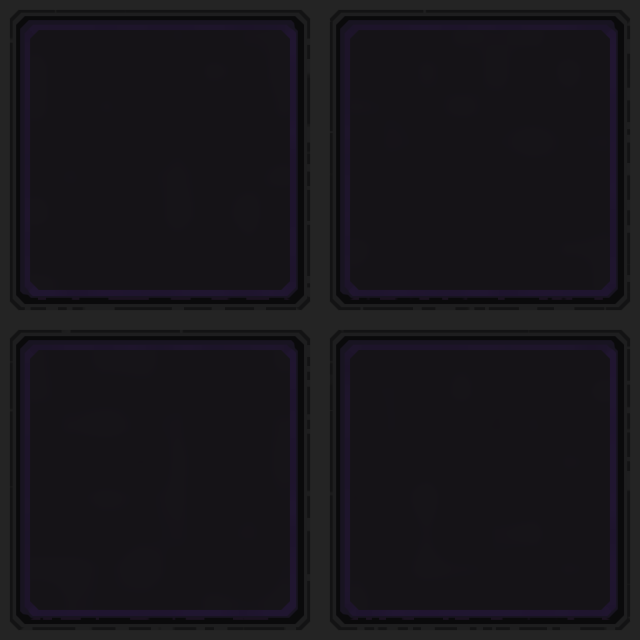
Give the GLSL for this pattern, as a Shadertoy shader.

```glsl
const float GRID = 2.0;            // panels across and down
const float HALF_SIZE = 0.469;     // panel half width, in cells
const float CHAMFER = 0.027;       // corner cut
const float SOFTNESS = 0.004;      // least edge blur, in cells

// Depths from the panel rim, x: lit sides (left, top), y: worn sides (right, bottom)
const vec2 RIM_END = vec2(0.0085, 0.0090);
const vec2 GROOVE_START = vec2(0.0195, 0.0190);
const vec2 BEVEL_START = vec2(0.0320, 0.0385);
const vec2 GLOW_START = vec2(0.0460, 0.0440);
const float FACE_START = 0.0630;

const float DASHES = 46.0;         // wear samples along a side
const float LIT_WEAR = 0.05;       // share of the rim broken on lit sides
const float WORN_WEAR = 0.36;      // share of the rim broken on worn sides
const float MOTTLE = 0.005;        // brightness variation of the face

const vec3 GAP = vec3(0.140, 0.140, 0.140);
const vec3 RIM = vec3(0.075, 0.075, 0.077);
const vec3 LEDGE = vec3(0.118, 0.118, 0.120);
const vec3 GROOVE = vec3(0.040, 0.038, 0.045);
const vec3 BEVEL = vec3(0.095, 0.078, 0.128);
const vec3 GLOW_LIT = vec3(0.115, 0.080, 0.165);
const vec3 GLOW_WORN = vec3(0.122, 0.082, 0.182);
const vec3 CHIP = vec3(0.105, 0.070, 0.125);
const vec3 FACE = vec3(0.083, 0.075, 0.091);

float hash(vec2 p) {
    vec3 q = fract(vec3(p.xyx) * 0.1031);
    q += dot(q, q.yzx + 33.33);
    return fract((q.x + q.y) * q.z);
}

float valueNoise(vec2 p) {
    vec2 i = floor(p), f = fract(p);
    f = f * f * (3.0 - 2.0 * f);
    return mix(mix(hash(i), hash(i + vec2(1, 0)), f.x),
               mix(hash(i + vec2(0, 1)), hash(i + vec2(1, 1)), f.x), f.y);
}

// Noise along one side, seeded by a whole number
float sideNoise(float along, float seed) {
    return valueNoise(vec2((along + 0.5) * DASHES, seed));
}

void mainImage(out vec4 fragColor, in vec2 fragCoord) {
    vec2 grid = fragCoord / iResolution.xy * GRID;
    vec2 cell = mod(floor(grid), GRID);
    vec2 p = fract(grid) - 0.5;
    float blur = max(SOFTNESS, GRID / min(iResolution.x, iResolution.y));

    // Depth inside a chamfered square
    vec2 inset = HALF_SIZE - abs(p);
    float depth = min(min(inset.x, inset.y), 0.5 * (inset.x + inset.y - CHAMFER));

    // Which side is nearest, and whether it is a worn one
    bool upright = inset.x < inset.y;
    float horizontal = smoothstep(-0.012, 0.012, inset.x - inset.y);
    float worn = mix(step(0.0, p.x), step(p.y, 0.0), horizontal);
    float along = upright ? p.y : p.x;
    float side = upright ? step(0.0, p.x) : 2.0 + step(0.0, p.y);
    float seed = 7.0 + side * 5.0 + (cell.x + cell.y * GRID) * 31.0;
    float straight = smoothstep(CHAMFER, CHAMFER * 1.5, abs(inset.x - inset.y));

    // Breaks in the rim
    float wear = mix(LIT_WEAR, WORN_WEAR, worn);
    float broken = straight * (1.0 - smoothstep(wear - 0.05, wear + 0.05, sideNoise(along, seed)));

    // Layers from the rim inwards
    #define INSIDE(start) smoothstep(-0.5 * blur, 0.5 * blur, depth - (start))
    #define BY_SIDE(range) mix((range).x, (range).y, worn)
    vec3 glow = mix(GLOW_LIT, GLOW_WORN, worn);
    glow *= 0.95 + 0.10 * sideNoise(along * 0.25, seed + 2.0);

    vec3 color = mix(GAP, mix(RIM, LEDGE, broken), INSIDE(0.0));
    color = mix(color, LEDGE, INSIDE(BY_SIDE(RIM_END)));
    color = mix(color, GROOVE, INSIDE(BY_SIDE(GROOVE_START)));

    // Chips of the bevel showing in the lower groove
    float lower = horizontal * step(p.y, 0.0) * straight;
    float chip = lower * smoothstep(0.50, 0.62, sideNoise(along, seed + 3.0));
    color = mix(color, CHIP, chip * INSIDE(BEVEL_START.x));

    color = mix(color, BEVEL, INSIDE(BY_SIDE(BEVEL_START)));
    color = mix(color, glow, INSIDE(BY_SIDE(GLOW_START)));

    // Faintly mottled face
    float mottle = valueNoise((p + 0.5) * 9.0 + cell * 17.0) - 0.5;
    color = mix(color, FACE + MOTTLE * mottle, INSIDE(FACE_START));

    fragColor = vec4(color, 1.0);
}
```
